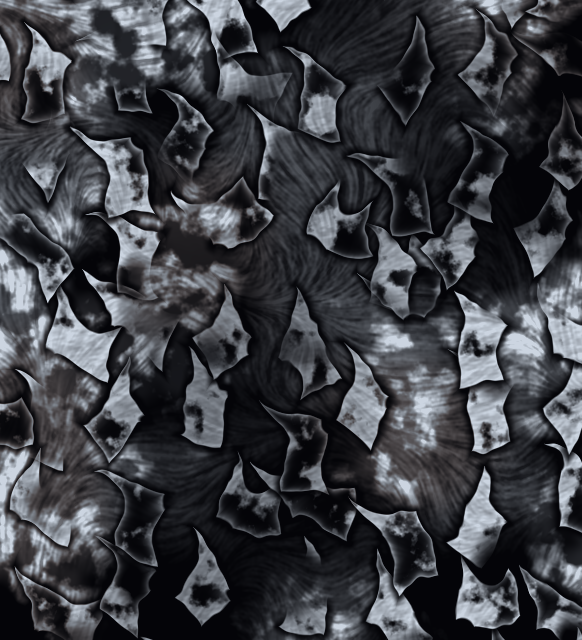
Write a Shadertoy shader that draws this texture.

```glsl
float hash(vec2 p) {
    vec3 q = fract(p.xyx * vec3(0.1031, 0.1030, 0.0973));
    q += dot(q, q.yzx + 33.33);
    return fract((q.x + q.y) * q.z);
}

float noise(vec2 p) {
    vec2 cell = floor(p), f = fract(p);
    f = f * f * (3.0 - 2.0 * f);
    return mix(mix(hash(cell), hash(cell + vec2(1, 0)), f.x),
               mix(hash(cell + vec2(0, 1)), hash(cell + vec2(1, 1)), f.x), f.y);
}

float fbm(vec2 p) {
    float sum = 0.0, amp = 0.533;
    for (int i = 0; i < 4; i++) {
        sum += amp * noise(p);
        p = mat2(1.6, 1.2, -1.2, 1.6) * p + 17.3;
        amp *= 0.5;
    }
    return sum;
}

vec2 turn(vec2 p, float a) {
    return vec2(cos(a) * p.x + sin(a) * p.y, cos(a) * p.y - sin(a) * p.x);
}

float smoothMin(float a, float b, float k) {
    float h = max(k - abs(a - b), 0.0) / k;
    return min(a, b) - h * h * k * 0.25;
}

// Curved strip along +x whose half width runs from w0 to w1
float leg(vec2 p, float len, float w0, float w1, float bend) {
    p.y += bend * p.x * p.x;
    float width = mix(w0, w1, clamp(p.x / len, 0.0, 1.0));
    return max(abs(p.y) - width, abs(p.x - len * 0.5) - len * 0.5);
}

// Bent shard: a pointed tail joined to a broad blunt body
float shard(vec2 p, vec2 id) {
    float a = hash(id + 3.1), b = hash(id + 7.7), c = hash(id + 12.9);
    p += 0.007 * sin(p.yx * 48.0 + 6.3 * vec2(a, b));
    p += 0.006 * (vec2(noise(p * 60.0 + id * 9.0), noise(p * 60.0 - id * 7.0)) - 0.5);
    float tailAngle = 2.2 + 1.3 * (a - 0.5);
    float bodyAngle = tailAngle + (b < 0.65 ? 1.0 : -1.0) * mix(1.7, 2.9, c);
    float tail = leg(turn(p, tailAngle), 0.09, 0.024, 0.0, 9.0 * (b - 0.5));
    float body = leg(turn(p, bodyAngle), 0.06 + 0.035 * a, 0.022, 0.026 + 0.018 * b, 8.0 * (c - 0.5));
    return smoothMin(tail, body, 0.04);
}

// Brush strokes: fine noise averaged along a swirling flow
float strokes(vec2 p) {
    float sum = 0.0;
    for (int side = -1; side <= 1; side += 2) {
        vec2 q = p;
        for (int i = 0; i < 7; i++) {
            float angle = 5.0 * noise(p * 4.5 + 2.0) - 2.8 + 2.0 * noise(q * 9.0);
            q += float(side) * 0.0035 * vec2(cos(angle), sin(angle));
            sum += noise(q * 210.0);
        }
    }
    return clamp((sum / 14.0 - 0.5) * 3.2 + 0.5, 0.0, 1.0);
}

void mainImage(out vec4 fragColor, in vec2 fragCoord) {
    vec2 p = fragCoord / iResolution.y;
    float stroke = strokes(p);
    float grain = fbm(p * 42.0);

    // Dark ground with smoky veils and pale clumps
    float patches = smoothstep(0.38, 0.66, fbm(p * 6.5 + 4.0));
    float clumps = smoothstep(0.4, 0.68, fbm(p * 30.0 + 8.0));
    float veil = smoothstep(0.35, 0.75, noise(p * 4.0 + 31.0));
    float tone = patches * (0.12 + 0.75 * clumps * (0.35 + 0.65 * stroke));
    tone += veil * (0.1 + 0.2 * stroke);

    // Scattered shards with pale rims, mottled cores and dark outlines
    const float size = 0.138;
    vec2 home = floor(p / size);
    for (int j = -1; j <= 1; j++)
    for (int i = -1; i <= 1; i++) {
        vec2 id = home + vec2(i, j) + 50.0;
        vec2 jitter = vec2(hash(id), hash(id + 21.4)) - 0.5;
        vec2 center = (id - 49.5 + 0.55 * jitter) * size;
        float d = shard(p - center, id);
        float fill = hash(id + 40.2);
        float wear = smoothstep(0.16, 0.36, noise(p * 11.0 + id * 3.7));

        float rim = exp(-max(-d, 0.0) / 0.0045);
        float hollow = smoothstep(0.4, 0.7, noise(p * 16.0 + id * 5.0) + 0.35 - 0.65 * fill);
        float core = smoothstep(0.3, 0.56, grain + 0.12 - 0.34 * hollow);
        float weave = 0.78 + 0.22 * noise(turn(p, 0.2) * vec2(90.0, 260.0));
        float paint = mix(0.03 + 0.64 * core * weave, 0.74, rim * 0.75);
        paint *= 0.82 + 0.3 * stroke;

        float shadow = 1.0 - smoothstep(0.0, 0.016, d);
        tone *= 1.0 - 0.88 * shadow * wear;
        tone = mix(tone, paint, wear * (1.0 - smoothstep(-0.0015, 0.0015, d)));
    }

    // Uneven light, deep blacks and a cool tint with brown shadows
    tone *= mix(0.72, 1.1, smoothstep(0.25, 0.7, noise(p * 2.6 + 9.0)));
    tone = clamp(tone * 1.12 - 0.025, 0.0, 0.82);
    vec3 cool = vec3(0.955, 1.0, 1.04), brown = vec3(1.06, 0.98, 0.95);
    float warmth = smoothstep(0.5, 0.8, noise(p * 3.2 + 14.0)) * (1.0 - smoothstep(0.2, 0.5, tone));
    vec3 color = vec3(0.015, 0.016, 0.03) + tone * mix(cool, brown, warmth);
    fragColor = vec4(color, 1.0);
}
```
